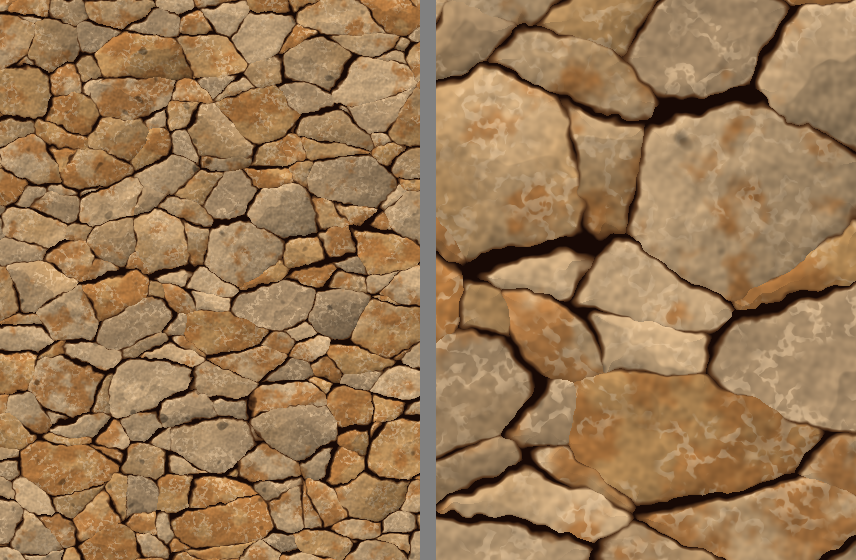
Left, the full canvas; right, a detail of the centre.
Write a WebGL 1 fragment shader that draws this texture.

```glsl
precision highp float;
// Sunlit dry-stone wall: rough ochre and grey stones with dark, shadowed joints.
uniform vec2 u_resolution;

#define STONES vec2(13.5, 20.0)   // stones per canvas height, across and up
#define JITTER 0.94               // scatter of the stone centres
#define SIZE_SPREAD 1.15          // difference between large and small stones
#define ROUNDING 0.09             // corner rounding, in stone heights
#define GAP 0.035                 // widest joint half width, in stone heights
#define CAST_SHADOW 0.17          // longest shadow, in stone heights
#define ROUGHNESS 0.008           // raggedness of the outlines
#define RELIEF 0.42               // strength of the surface bumps
#define CRUST 0.6                 // strength of the pale mineral flakes
#define SUN vec2(-0.4, 0.92)      // direction towards the sun

const vec3 GREY  = vec3(0.585, 0.485, 0.365);
const vec3 PALE  = vec3(0.70, 0.585, 0.44);
const vec3 OCHRE = vec3(0.67, 0.51, 0.315);
const vec3 RUST  = vec3(0.61, 0.40, 0.205);
const vec3 CHALK = vec3(0.78, 0.67, 0.53);
const vec3 SHADE = vec3(0.34, 0.21, 0.11);
const vec3 DEEP  = vec3(0.09, 0.035, 0.02);

vec2 hash2(vec2 c) {
  vec3 q = fract(c.xyx * vec3(0.1031, 0.1030, 0.0973));
  q += dot(q, q.yzx + 33.33);
  return fract((q.xx + q.yz) * q.zy);
}

float corner(vec2 cell, vec2 f, vec2 o) {
  return dot(hash2(cell + o) * 2.0 - 1.0, f - o);
}

// Gradient noise, roughly -0.7 to 0.7
float noise(vec2 p) {
  vec2 c = floor(p), f = p - c;
  vec2 s = f * f * f * (f * (f * 6.0 - 15.0) + 10.0);
  return mix(mix(corner(c, f, vec2(0, 0)), corner(c, f, vec2(1, 0)), s.x),
             mix(corner(c, f, vec2(0, 1)), corner(c, f, vec2(1, 1)), s.x), s.y);
}

float fbm(vec2 p) {
  float sum = 0.0, amp = 1.0;
  for (int i = 0; i < 4; i++) {
    sum += amp * noise(p);
    p = mat2(1.6, 1.2, -1.2, 1.6) * p + 7.3;
    amp *= 0.55;
  }
  return sum;
}

float smoothMin(float a, float b, float k) {
  float h = max(k - abs(a - b), 0.0) / k;
  return min(a, b) - h * h * k * 0.25;
}

vec2 stoneCentre(vec2 id) { return id + 0.5 + (hash2(id) - 0.5) * JITTER; }

float stoneWeight(vec2 id) {
  float h = hash2(id + 51.0).x;
  return SIZE_SPREAD * h * h * h;
}

// Nearest stone of a weighted Voronoi diagram
vec2 findStone(vec2 g) {
  vec2 home = floor(g), best = home;
  float nearest = 1e3;
  for (int y = -2; y <= 2; y++)
    for (int x = -2; x <= 2; x++) {
      vec2 id = home + vec2(x, y), r = stoneCentre(id) - g;
      float d = dot(r, r) - stoneWeight(id);
      if (d < nearest) { nearest = d; best = id; }
    }
  return best;
}

// x: distance to the joint or cast shadow, yz: outward direction of the nearest side
vec3 stoneEdge(vec2 g, vec2 stone) {
  vec2 a = stoneCentre(stone), side = vec2(0.0);
  float powerA = dot(a - g, a - g) - stoneWeight(stone);
  float edge = 9.0, nearest = 9.0;
  for (int y = -2; y <= 2; y++)
    for (int x = -2; x <= 2; x++) {
      vec2 id = stone + vec2(x, y), b = stoneCentre(id), ab = b - a;
      float span = length(ab);
      if (span < 0.001) continue;
      float d = (dot(b - g, b - g) - stoneWeight(id) - powerA) / (2.0 * span);
      vec2 n = ab / span, joint = hash2(id + stone + 23.0);
      d -= GAP * (joint.x - 0.35);
      d -= CAST_SHADOW * max(dot(n, SUN), 0.0) * joint.y * joint.y;
      if (d < nearest) { nearest = d; side = n; }
      edge = smoothMin(edge, d, ROUNDING);
    }
  return vec3(edge, side);
}

// Mottled stone colour with rusty stains and pale broken flakes
vec3 stoneColour(vec2 q, vec2 tone) {
  vec3 col = mix(GREY, OCHRE, smoothstep(0.1, 0.65, tone.x + 0.4 * noise(q * 9.0)));
  col = mix(col, PALE, smoothstep(0.25, 0.95, tone.y + 0.7 * noise(q * 11.0)));
  float stain = fbm(q * 20.0) + (tone.x - 0.5) * 0.8;
  col = mix(col, RUST, 0.85 * smoothstep(0.0, 0.35, stain));
  float ridge = abs(fbm(q * 44.0)) + 0.3 * noise(q * 170.0 + 9.0);
  float flake = 1.0 - smoothstep(0.03, 0.13, ridge);
  float patches = smoothstep(-0.2, 0.15, noise(q * 23.0 + 4.0) + 0.4 * noise(q * 75.0));
  return mix(col, CHALK, CRUST * flake * patches);
}

void main() {
  vec2 p = gl_FragCoord.xy / u_resolution.y;
  vec2 warp = vec2(noise(p * 5.0), noise(p * 5.0 + 40.0)) * 0.05;
  warp += vec2(noise(p * 29.0), noise(p * 29.0 + 60.0)) * ROUGHNESS;
  warp += vec2(noise(p * 80.0), noise(p * 80.0 + 80.0)) * ROUGHNESS * 0.5;
  warp += vec2(noise(p * 190.0), noise(p * 190.0 + 90.0)) * ROUGHNESS * 0.18;
  vec2 g = (p + warp) * STONES + 30.0;

  vec2 stone = findStone(g);
  vec3 rim = stoneEdge(g, stone);
  float edge = rim.x - 0.1 * noise(p * 25.0) - 0.04 * noise(p * 70.0);
  vec2 tone = hash2(stone + 11.0), facet = hash2(stone + 37.0) - 0.5;
  vec2 q = p + stone * 0.37, local = g - stoneCentre(stone);

  // Sunlight: face tilt, a broken crease, bevelled rim, bumps and fine grain
  float light = 1.0 + 0.16 * facet.x + 0.22 * dot(facet, local);
  float crease = dot(normalize(facet + 0.001), local) + 0.6 * fbm(q * 14.0) - 0.15;
  light += 0.3 * facet.y * (smoothstep(-0.03, 0.03, crease) - 0.5);
  light += 0.14 * dot(rim.yz, SUN) * (1.0 - smoothstep(0.0, 0.18, edge));
  light += RELIEF * (fbm(q * 26.0) - fbm((q + SUN * 0.004) * 26.0));
  light += 0.12 * noise(q * 210.0);
  light -= 0.3 * smoothstep(0.36, 0.5, noise(q * 42.0 + 3.0));  // pits

  vec3 col = stoneColour(q, tone) * clamp(light, 0.45, 1.25);
  col = mix(SHADE, col, smoothstep(-0.015, 0.025, edge));
  col = mix(DEEP, col, smoothstep(-0.045, -0.008, edge));
  gl_FragColor = vec4(col, 1.0);
}
```
